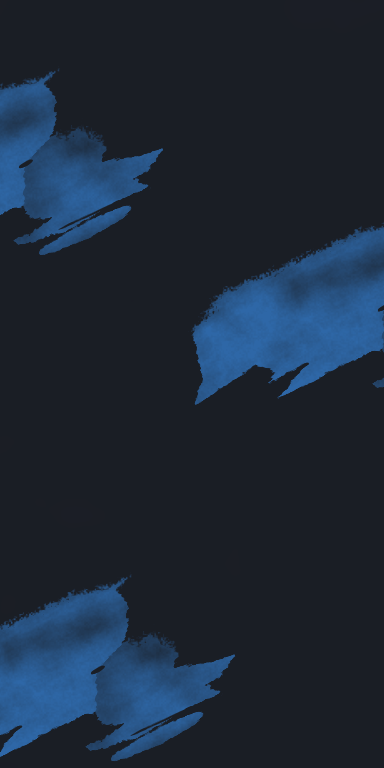
A WebGL 2 fragment shader for this background:

```glsl
#version 300 es
precision highp float;
// Torn blue watercolour brush strokes on a near-black slate ground.
// One stroke (two ragged polygons plus dry streaks) is placed three times;
// noise stretched along the brush direction frays edges and mottles pigment.
uniform vec2 u_resolution;
out vec4 fragColor;

// Outlines in hundredths of the canvas width
const vec2 BODY[24] = vec2[](
  vec2(-24.5, 19.5), vec2(-18.7, 24.5), vec2(-22.4, 22.7), vec2(-16.1, 29.9),
  vec2(-5.2, 33.9), vec2(11.7, 41.7), vec2(19.5, 45.6), vec2(24.7, 46.1),
  vec2(34.1, 50.0), vec2(30.5, 46.4), vec2(33.1, 43.0), vec2(33.1, 33.9),
  vec2(25.3, 26.0), vec2(24.7, 13.5), vec2(22.1, 14.3), vec2(11.2, 8.6),
  vec2(-3.1, 1.0), vec2(5.5, 10.9), vec2(-4.9, 5.7), vec2(-2.9, 8.6),
  vec2(-8.1, 10.2), vec2(-24.0, 0.0), vec2(-21.9, 6.8), vec2(-23.7, 14.6));
const vec2 TAIL[24] = vec2[](
  vec2(33.1, 33.4), vec2(36.2, 33.2), vec2(39.6, 34.6), vec2(44.8, 32.0),
  vec2(46.4, 28.9), vec2(44.8, 26.3), vec2(52.1, 27.1), vec2(55.5, 27.4),
  vec2(60.9, 29.2), vec2(58.9, 25.5), vec2(53.9, 21.4), vec2(57.8, 19.5),
  vec2(49.5, 16.1), vec2(43.0, 12.0), vec2(33.9, 7.0), vec2(23.4, 4.2),
  vec2(22.7, 5.5), vec2(27.0, 7.6), vec2(31.3, 10.2), vec2(32.3, 11.7),
  vec2(26.8, 11.5), vec2(24.7, 13.8), vec2(22.0, 20.0), vec2(24.0, 28.0));

float hash(vec2 p) {
  vec3 h = fract(p.xyx * 0.1031);
  h += dot(h, h.yzx + 33.33);
  return fract((h.x + h.y) * h.z);
}

float noise(vec2 p) {
  vec2 i = floor(p), f = fract(p);
  f *= f * (3.0 - 2.0 * f);
  return mix(mix(hash(i), hash(i + vec2(1, 0)), f.x),
             mix(hash(i + vec2(0, 1)), hash(i + vec2(1, 1)), f.x), f.y);
}

float fbm(vec2 p) {
  float sum = 0.0, amp = 0.5;
  for (int i = 0; i < 4; i++) {
    sum += amp * noise(p);
    p = p * 2.03 + 17.0;
    amp *= 0.5;
  }
  return sum;
}

// Signed distance to a closed polygon, negative inside
float polygon(vec2 p, vec2 v[24]) {
  float d = 1e6, side = 1.0;
  for (int i = 0, j = 23; i < 24; j = i, i++) {
    vec2 e = v[j] - v[i], w = p - v[i];
    vec2 b = w - e * clamp(dot(w, e) / dot(e, e), 0.0, 1.0);
    d = min(d, dot(b, b));
    bvec3 c = bvec3(p.y >= v[i].y, p.y < v[j].y, e.x * w.y > e.y * w.x);
    if (all(c) || all(not(c))) side = -side;
  }
  return side * sqrt(d);
}

// Bristle mark from a to b, thickest in the middle
float streak(vec2 p, vec2 a, vec2 b, float radius) {
  float t = clamp(dot(p - a, b - a) / dot(b - a, b - a), 0.0, 1.0);
  return length(p - mix(a, b, t)) - radius * sqrt(4.0 * t * (1.0 - t));
}

float glow(float d, float width) { return exp(-d * d / (width * width)); }

vec3 pigment(float tone) {
  return mix(vec3(0.115, 0.175, 0.25), vec3(0.18, 0.405, 0.655), clamp(tone, 0.0, 1.0));
}

vec3 paintStroke(vec3 col, vec2 q, float aa) {
  if (q.x < -28.0 || q.x > 65.0 || q.y < -4.0 || q.y > 54.0) return col;
  vec2 along = vec2(dot(q, vec2(0.89, 0.46)), dot(q, vec2(-0.46, 0.89)));
  float fray = (fbm(along * vec2(0.22, 1.3) + 40.0) - 0.47) * 1.8
             + (noise(q * 1.4) - 0.5) * 0.5;
  float grain = noise(q * 2.3 + 90.0) * 0.6 + noise(q * 1.1 + 60.0) * 0.4 - 0.5;
  float mottle = (fbm(q * 0.13 + 70.0) - 0.47) * 0.55
               + (fbm(along * vec2(0.08, 0.3) + 9.0) - 0.47) * 0.3 + grain * 0.16;

  // Darker torn tail with its loose lower streak
  float tail = polygon(q, TAIL) + fray;
  tail = min(tail, streak(q, vec2(29.0, 2.0), vec2(53.0, 14.3), 2.0) + fray * 0.7);
  tail = max(tail, -streak(q, vec2(34.0, 8.4), vec2(52.0, 16.8), 0.3) - fray * 0.2);
  float soft = smoothstep(4.0, 11.0, along.y) * smoothstep(30.0, 36.0, q.x);
  float cover = smoothstep(aa + soft, -aa - soft, tail + grain * soft * 4.0);
  float tone = 0.72 + mottle - 0.62 * glow(length((q - vec2(39.0, 31.0)) * vec2(0.6, 1.0)), 5.5)
             - 0.25 * glow(q.x - 26.0, 4.0)
             - 0.3 * smoothstep(-11.0, -15.0, along.y);
  col = mix(col, pigment(tone), cover);

  // Bright main body with a grainy upper rim and a dark wet band
  float body = polygon(q, BODY) + fray * 0.8;
  soft = smoothstep(25.0, 31.0, along.y);
  cover = smoothstep(aa + soft * 0.6, -aa - soft * 0.6, body + grain * soft * 2.6);
  float band = streak(q, vec2(3.0, 30.5), vec2(33.0, 39.5), 0.0);
  tone = 0.87 + mottle - 0.5 * glow(band, 4.5)
       - 0.22 * soft * smoothstep(-4.0, 0.0, body);
  col = mix(col, pigment(tone), cover);

  // Gash at the seam
  float gash = streak(q, vec2(23.7, 24.5), vec2(27.2, 26.5), 0.55) + fray * 0.2;
  return mix(col, vec3(0.103, 0.117, 0.146), smoothstep(aa, -aa, gash));
}

void main() {
  vec2 p = gl_FragCoord.xy / u_resolution.x * 100.0;
  float aa = 70.0 / u_resolution.x;
  vec3 col = vec3(0.103, 0.117, 0.146) + (fbm(p * 0.03) - 0.5) * 0.004;
  vec2 places[3] = vec2[](vec2(0.0), vec2(-18.75, 131.8), vec2(74.7, 94.5));
  for (int i = 0; i < 3; i++) col = paintStroke(col, p - places[i], aa);
  fragColor = vec4(col, 1.0);
}
```
